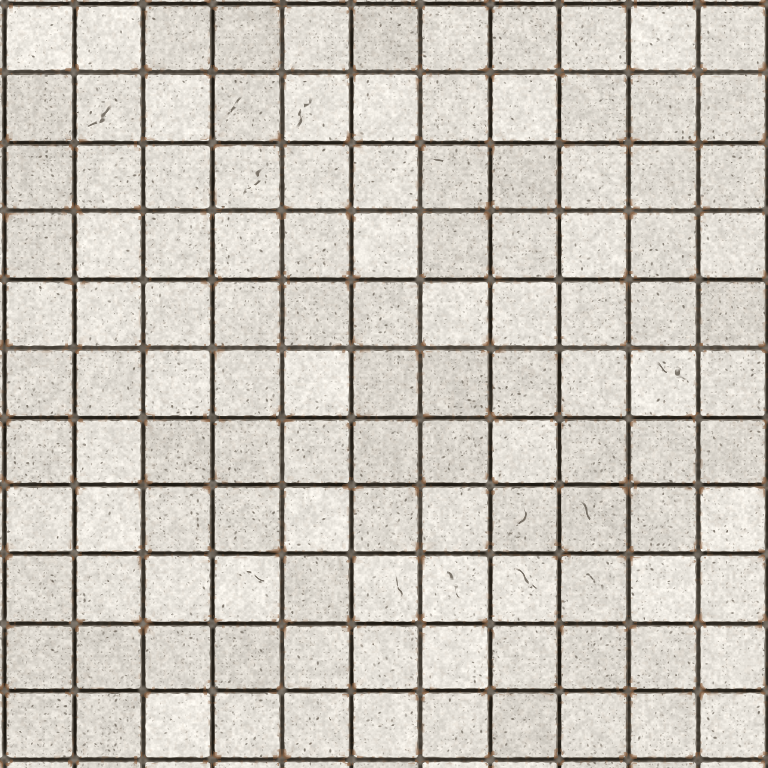
A WebGL 2 fragment shader for this texture:

```glsl
#version 300 es
precision highp float;

uniform vec2 u_resolution;
out vec4 outColor;

// Layout: canvas units for the grid, tile units for the rest
const vec2 GRID_ORIGIN = vec2(0.0055, 0.0095);
const vec2 PITCH = vec2(0.0903, 0.0895);
const float LINE_JITTER = 0.035;
const float JOINT_HALF = 0.036;
const float CORNER_RADIUS = 0.035;
const float EDGE_WOBBLE = 0.016;
const float SHADOW_HALF = 0.021;
const float SHADOW_OFFSET = 0.007;

// Wear
const float GRAIN = 0.17;
const float MOTTLE = 0.05;
const float PIT_CHANCE = 0.3;
const float CRACK_CHANCE = 0.13;

// Colours
const vec3 STONE_LIGHT = vec3(0.885, 0.870, 0.840);
const vec3 STONE_DARK = vec3(0.785, 0.765, 0.730);
const vec3 MORTAR = vec3(0.43, 0.40, 0.36);
const vec3 SHADOW = vec3(0.10, 0.085, 0.06);
const vec3 PIT = vec3(0.40, 0.37, 0.33);
const vec3 RUST = vec3(0.55, 0.38, 0.25);

float hash(vec2 p) {
    vec3 q = fract(p.xyx * 0.1031);
    q += dot(q, q.yzx + 33.33);
    return fract((q.x + q.y) * q.z);
}

vec2 hash2(vec2 p) {
    return vec2(hash(p + 17.3), hash(p + 71.9));
}

float noise(vec2 p) {
    vec2 i = floor(p), f = fract(p);
    f = f * f * (3.0 - 2.0 * f);
    return mix(mix(hash(i), hash(i + vec2(1, 0)), f.x),
               mix(hash(i + vec2(0, 1)), hash(i + vec2(1, 1)), f.x), f.y);
}

// One random value per vertical and per horizontal joint
vec2 lineHash(vec2 line, float seed) {
    return vec2(hash(vec2(line.x, seed)), hash(vec2(seed + 5.0, line.y)));
}

// Small stretched holes, at most one per cell of a scatter grid
float pits(vec2 p, float density, float chance, float aa) {
    vec2 g = p * density, id = floor(g);
    vec2 r = hash2(id);
    vec2 d = fract(g) - mix(vec2(0.25), vec2(0.75), r);
    float angle = 6.2832 * hash(id + 3.7);
    vec2 axis = vec2(cos(angle), sin(angle));
    d = vec2(dot(d, axis) * 0.6, dot(d, vec2(-axis.y, axis.x)));
    float radius = mix(0.07, 0.17, r.x);
    float soft = aa * density * 0.7;
    float hole = 1.0 - smoothstep(radius - soft, radius + soft, length(d));
    return hole * step(hash(id + 41.0), chance) * mix(0.4, 1.0, r.y);
}

// Broken, wandering hairline on a few tiles
float crack(vec2 p, vec2 local, vec2 cell, float aa) {
    vec2 r = hash2(cell + 90.0);
    float angle = 3.1416 * r.x;
    vec2 axis = vec2(cos(angle), sin(angle));
    vec2 q = local - mix(vec2(0.3), vec2(0.7), r.yx);
    float along = dot(q, axis);
    float across = dot(q, vec2(-axis.y, axis.x)) + 0.16 * (noise(p * 7.0) - 0.5);
    float line = 1.0 - smoothstep(0.006, 0.012 + aa, abs(across));
    float reach = 1.0 - smoothstep(0.16, 0.26, abs(along));
    float gaps = smoothstep(0.35, 0.6, noise(p * 17.0 + 8.0));
    return line * reach * gaps * step(hash(cell + 55.0), CRACK_CHANCE);
}

vec3 stone(vec2 p, vec2 local, vec2 cell, float edge, float aa) {
    float tone = hash(cell + 11.0);
    vec3 color = mix(STONE_LIGHT, STONE_DARK, 0.1 + 0.75 * tone);
    color += MOTTLE * (noise(p * 6.0) - 0.5);
    color += GRAIN * (0.65 * noise(p * 23.0) + 0.35 * noise(p * 47.0) - 0.5);
    // Pale worn rim
    color += 0.06 * (1.0 - smoothstep(0.02, 0.09, edge));
    float cluster = smoothstep(0.25, 0.75, noise(p * 3.5 + 30.0));
    float holes = pits(p, 11.0, PIT_CHANCE * (0.4 + tone) * cluster, aa);
    holes = max(holes, 0.6 * pits(p + 4.3, 19.0, PIT_CHANCE * (0.5 + tone), aa));
    holes = max(holes, crack(p, local, cell, aa));
    return mix(color, PIT, 0.85 * holes);
}

vec3 joint(vec2 p, vec2 line, vec2 d, float aa) {
    vec3 color = MORTAR + 0.16 * (noise(p * 20.0) - 0.5);
    // Deep shadow, uneven per joint and interrupted at crossings
    vec2 band = 1.0 - smoothstep(vec2(SHADOW_HALF - aa * 0.5),
                                 vec2(SHADOW_HALF + aa * 0.5), abs(d - SHADOW_OFFSET));
    vec2 strength = mix(vec2(0.3), vec2(1.0), smoothstep(0.08, 0.4, lineHash(line, 23.0)));
    strength *= 0.7 + 0.3 * noise(p * 2.5);
    vec2 depth = band * strength * smoothstep(0.03, 0.10, abs(d.yx));
    return mix(color, SHADOW, max(depth.x, depth.y));
}

void main() {
    vec2 uv = gl_FragCoord.xy / u_resolution;
    vec2 p = (uv - GRID_ORIGIN) / PITCH;
    float aa = 1.0 / (min(u_resolution.x, u_resolution.y) * PITCH.x);

    // Signed distance to the nearest joint on each axis
    vec2 line = floor(p + 0.5);
    vec2 d = p - line - LINE_JITTER * (lineHash(line, 7.0) - 0.5);
    vec2 cell = line - 1.0 + step(0.0, d);
    vec2 local = p - cell;

    // Rounded tile outline with a chipped edge
    vec2 inset = abs(d) - JOINT_HALF + EDGE_WOBBLE * (noise(p * 16.0) - 0.5);
    float edge = CORNER_RADIUS - length(max(CORNER_RADIUS - inset, 0.0));
    float tile = smoothstep(-0.7 * aa, 0.7 * aa, edge);

    vec3 color = mix(joint(p, line, d, aa), stone(p, local, cell, edge, aa), tile);

    // Rust flecks along the rim, mostly at the corners
    float corner = 1.0 - smoothstep(0.06, 0.22, max(abs(d.x), abs(d.y)));
    float rim = 1.0 - smoothstep(0.01, 0.045, abs(edge));
    float fleck = smoothstep(0.68, 0.85, noise(p * 19.0 + 60.0) + 0.18 * corner);
    color = mix(color, RUST, 0.7 * fleck * rim * (0.3 + 0.7 * corner));

    outColor = vec4(clamp(color, 0.0, 1.0), 1.0);
}
```
